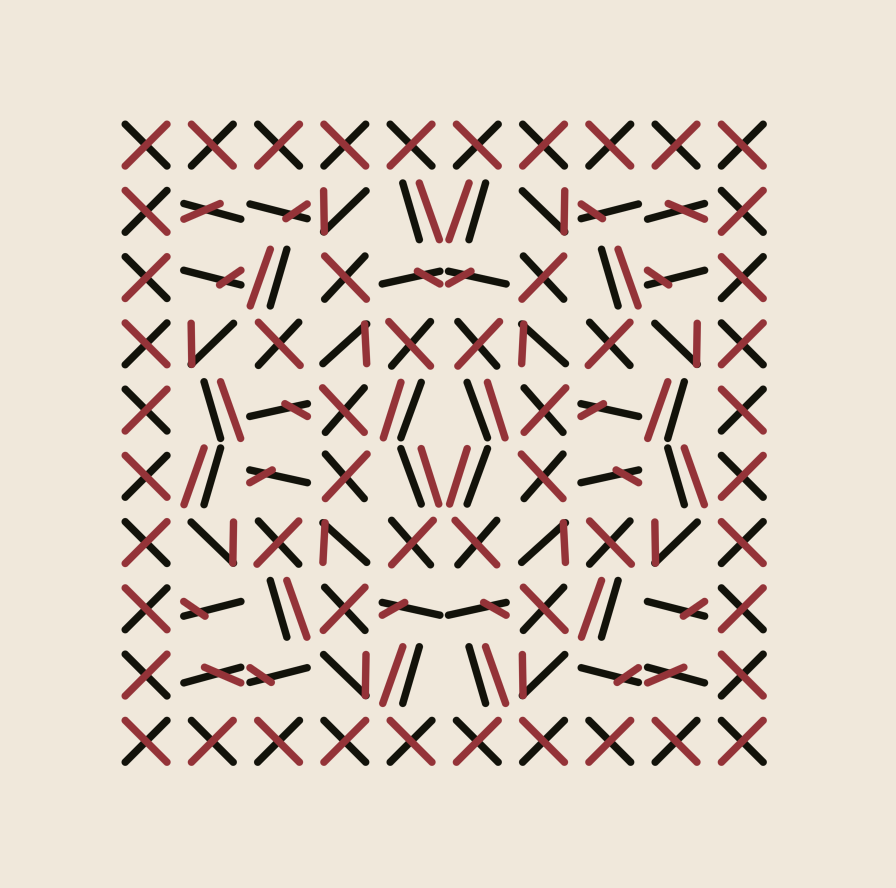
Write a Shadertoy shader that draws this pattern.

```glsl
// A ten by ten grid of paired strokes, dark below and red above, on cream paper.
// The stroke angle turns with the product of a cell's distances from the grid's
// edges, and every other cell is mirrored, so crosses unfold into V's and bars.

// Distance from p to the segment a-b
float segment(vec2 p, vec2 a, vec2 b) {
    vec2 pa = p - a, ba = b - a;
    return length(pa - ba * clamp(dot(pa, ba) / dot(ba, ba), 0.0, 1.0));
}

// Coverage of a round-capped stroke; pixel is the pixel size in cell units
float stroke(vec2 p, vec2 a, vec2 b, float pixel) {
    return 1.0 - smoothstep(-0.7 * pixel, 0.7 * pixel, segment(p, a, b) - 0.056);
}

void mainImage(out vec4 fragColor, in vec2 fragCoord) {
    const float cells = 10.0;
    float pitch = 0.0746;   // cell size as a share of the canvas height
    float pixel = 1.0 / (pitch * iResolution.y);

    // Grid coordinates, with the grid set slightly left of centre
    vec2 uv = (fragCoord - 0.5 * iResolution.xy) / iResolution.y;
    vec2 grid = (uv - vec2(-0.0043, 0.0009)) / pitch + 0.5 * cells;
    vec2 cell = floor(grid);
    vec2 p = fract(grid) - 0.5;

    // Checkerboard mirroring
    if (mod(cell.x + cell.y, 2.0) > 0.5) p.x = -p.x;

    // Angle steps from the distances to the nearest edges
    vec2 edge = min(cell, cells - 1.0 - cell);
    float angle = radians(45.0) - 0.518 * edge.x * edge.y;
    vec2 tip = 0.445 * vec2(cos(angle), sin(angle));

    // The dark stroke spans the cell; the red one joins two skewed tips
    float dark = stroke(p, tip, -tip, pixel);
    float red = stroke(p, vec2(tip.x, -tip.y), vec2(-tip.y, tip.y), pixel);
    float inside = step(0.0, min(edge.x, edge.y));

    vec3 color = vec3(0.94, 0.91, 0.86);
    color = mix(color, vec3(0.07, 0.07, 0.04), dark * inside);
    color = mix(color, vec3(0.58, 0.20, 0.22), red * inside);
    fragColor = vec4(color, 1.0);
}
```
